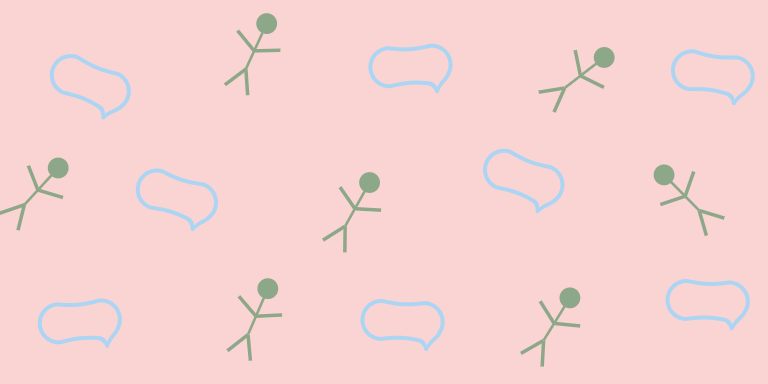
This pattern is drawn by a Shadertoy shader. Its source:

```glsl
#define CANVAS_HEIGHT 384.0            // drawing units per canvas height
#define CELL vec2(161.0, 128.0)        // spacing of the scattered motifs
#define JITTER vec2(22.0, 21.0)        // largest shift from a cell centre
#define ROW_STAGGER -0.28              // sideways shift of odd rows, in cells
#define FIGURE_TILT 1.0
#define BUBBLE_TILT 0.45
#define LIMB_WIDTH 3.5
#define SPINE_WIDTH 2.6
#define OUTLINE_WIDTH 4.0
#define PINK vec3(0.980, 0.831, 0.827)
#define BLUE vec3(0.675, 0.835, 0.953)
#define GREEN vec3(0.553, 0.655, 0.537)

const float PI = 3.14159;

// Signed random value per cell, from -1 to 1
float signedHash(vec2 cell, float seed) {
    return 2.0 * fract(sin(dot(cell, vec2(12.99, 78.23)) + seed * 3.7) * 4375.85) - 1.0;
}

vec2 rotate(vec2 p, float angle) {
    float c = cos(angle), s = sin(angle);
    return vec2(c * p.x + s * p.y, c * p.y - s * p.x);
}

float smoothMin(float a, float b, float k) {
    float h = max(k - abs(a - b), 0.0) / k;
    return min(a, b) - h * h * k * 0.25;
}

// Position of the nearest point along a segment, from 0 to 1
float along(vec2 p, vec2 a, vec2 b) {
    return clamp(dot(p - a, b - a) / dot(b - a, b - a), 0.0, 1.0);
}

// Straight stroke with flat ends
float stroke(vec2 p, vec2 a, vec2 b, float width) {
    float len = length(b - a);
    vec2 dir = (b - a) / len;
    vec2 q = p - 0.5 * (a + b);
    vec2 d = abs(vec2(dot(q, dir), q.y * dir.x - q.x * dir.y)) - 0.5 * vec2(len, width);
    return length(max(d, 0.0)) + min(max(d.x, d.y), 0.0);
}

// Stick figure, mirrored about its spine
float figure(vec2 p) {
    p.x = abs(p.x);
    vec2 chest = vec2(0.0, 3.0), hip = vec2(0.0, -17.0);
    float d = length(p - vec2(0.0, 33.0)) - 10.4;
    d = min(d, stroke(p, vec2(0.0, 24.0), hip, SPINE_WIDTH));
    d = min(d, stroke(p, chest, vec2(23.5, 14.5), LIMB_WIDTH));
    return min(d, stroke(p, hip, vec2(12.5, -40.0), LIMB_WIDTH));
}

// Outline of a waisted speech bubble with a tapered tail
float bubble(vec2 p) {
    vec2 left = vec2(-21.0, 3.0), right = vec2(21.0, -1.5);
    float h = along(p, left, right);
    float body = length(p - mix(left, right, h)) - 19.0 + 2.2 * sin(PI * h);

    vec2 root = vec2(24.5, -13.0), tip = vec2(22.0, -28.5);
    float t = along(p, root, tip);
    float tail = length(p - mix(root, tip, t)) - 8.0 * (1.0 - t);

    return abs(smoothMin(body, tail, 5.0)) - 0.5 * OUTLINE_WIDTH;
}

void mainImage(out vec4 fragColor, in vec2 fragCoord) {
    float pixel = CANVAS_HEIGHT / iResolution.y;
    vec2 p = fragCoord * pixel;
    float figures = 1e3, bubbles = 1e3;

    // Figures and bubbles alternate over a staggered, jittered grid
    for (int j = -1; j <= 1; j++) {
        float row = floor(p.y / CELL.y) + float(j);
        float shift = ROW_STAGGER * mod(row, 2.0) * CELL.x;
        for (int i = -1; i <= 1; i++) {
            vec2 cell = vec2(floor((p.x - shift) / CELL.x) + float(i), row);
            vec2 jitter = JITTER * vec2(signedHash(cell, 1.0), signedHash(cell, 2.0));
            vec2 q = p - vec2(shift, 0.0) - (cell + 0.5) * CELL - jitter;
            float lean = signedHash(cell, 3.0);

            if (mod(cell.x + cell.y, 2.0) < 0.5)
                bubbles = min(bubbles, bubble(rotate(q, lean * BUBBLE_TILT)));
            else
                figures = min(figures, figure(rotate(q, lean * abs(lean) * FIGURE_TILT)));
        }
    }

    // Flat colours with edges one pixel soft
    vec3 color = mix(PINK, BLUE, clamp(0.5 - bubbles / pixel, 0.0, 1.0));
    color = mix(color, GREEN, clamp(0.5 - figures / pixel, 0.0, 1.0));
    fragColor = vec4(color, 1.0);
}
```
